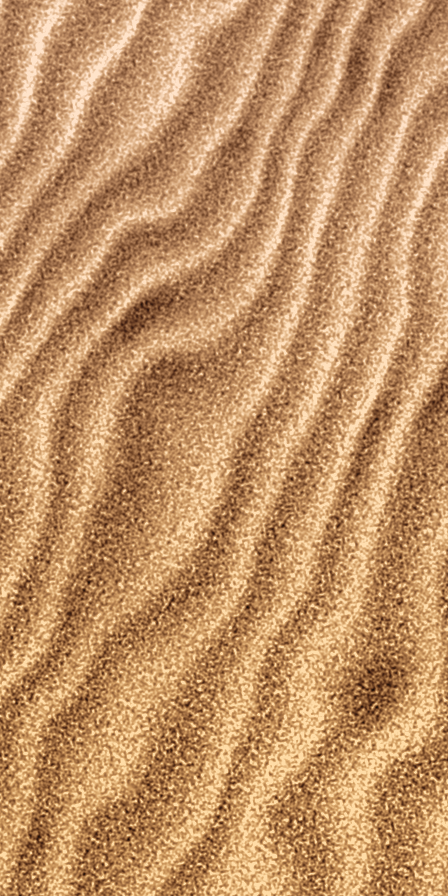
This texture is drawn by a WebGL 1 fragment shader. Its source:

```glsl
precision highp float;
uniform vec2 u_resolution;

// Sand tones from deep shadow to sunlit crest
const vec3 UMBER = vec3(0.31, 0.16, 0.09);
const vec3 BROWN = vec3(0.49, 0.31, 0.18);
const vec3 TAN   = vec3(0.62, 0.43, 0.28);
const vec3 OCHRE = vec3(0.73, 0.53, 0.35);
const vec3 SAND  = vec3(0.83, 0.64, 0.44);
const vec3 CREAM = vec3(0.92, 0.76, 0.58);
const vec3 GLINT = vec3(1.00, 0.88, 0.73);

vec2 hashGradient(vec2 cell) {
  vec3 h = fract(cell.xyx * vec3(0.1031, 0.1030, 0.0973));
  h += dot(h, h.yzx + 33.33);
  return fract((h.xx + h.yz) * h.zy) * 2.0 - 1.0;
}

float gradientNoise(vec2 p) {
  vec2 i = floor(p);
  vec2 f = p - i;
  vec2 w = f * f * f * (f * (f * 6.0 - 15.0) + 10.0);
  float a = dot(hashGradient(i), f);
  float b = dot(hashGradient(i + vec2(1.0, 0.0)), f - vec2(1.0, 0.0));
  float c = dot(hashGradient(i + vec2(0.0, 1.0)), f - vec2(0.0, 1.0));
  float d = dot(hashGradient(i + vec2(1.0, 1.0)), f - vec2(1.0, 1.0));
  return mix(mix(a, b, w.x), mix(c, d, w.x), w.y);
}

vec2 rotate(vec2 p, float angle) {
  float c = cos(angle);
  float s = sin(angle);
  return vec2(c * p.x - s * p.y, s * p.x + c * p.y);
}

float ramp(float lo, float hi, float t) {
  return clamp((t - lo) / (hi - lo), 0.0, 1.0);
}

vec3 sandColour(float tone) {
  vec3 col = UMBER * ramp(0.0, 0.31, tone);
  col = mix(col, BROWN, ramp(0.31, 0.49, tone));
  col = mix(col, TAN, ramp(0.49, 0.62, tone));
  col = mix(col, OCHRE, ramp(0.62, 0.73, tone));
  col = mix(col, SAND, ramp(0.73, 0.83, tone));
  col = mix(col, CREAM, ramp(0.83, 0.92, tone));
  return mix(col, GLINT, ramp(0.92, 1.0, tone));
}

// Slanted ripples that crowd together with distance and wander sideways
float ripplePhase(vec2 p) {
  float depth = p.y - 1.0;
  float across = (p.x - 0.5 - 0.5 * depth) * (6.4 + 1.5 * depth);
  float wander = 1.3 * gradientNoise(p * vec2(2.2, 1.9) + 7.3);
  float wiggle = 0.5 * gradientNoise(p * vec2(5.5, 4.5) + 21.7);
  return across + wander + wiggle;
}

// Gentle sunlit rise, then a quicker fall into shade
float rippleLight(float f, float crest) {
  return smoothstep(0.02, crest, f) * (1.0 - smoothstep(crest, 1.0, f));
}

float grainNoise(vec2 p) {
  float fine = gradientNoise(rotate(p, 0.6) * 137.0);
  float coarse = gradientNoise(rotate(p, 1.9) * 83.0 + 40.0);
  return 0.85 * fine + 0.65 * coarse;
}

void main() {
  vec2 p = gl_FragCoord.xy / u_resolution.x;
  float far = smoothstep(0.2, 1.9, p.y);

  // Ripple relief, fading in and out along its length
  float crest = 0.68;
  float f = fract(ripplePhase(p));
  float light = rippleLight(f, crest);
  float relief = 0.25 + 0.16 * gradientNoise(p * 2.7 + 51.0);
  float offset = (f - crest) / 0.09;
  float crestLine = exp(-offset * offset);
  float crestFade = smoothstep(-0.3, 0.35, gradientNoise(p * 4.0 + 90.0));

  // Broad swells and occasional deep hollows
  float swell = 0.13 * gradientNoise(p * vec2(1.8, 1.5) + 13.0);
  float hollow = smoothstep(0.12, 0.5, gradientNoise(p * vec2(4.2, 5.0) + 63.0));

  float tone = 0.755 + relief * (light - 0.46) + swell;
  tone += 0.13 * far * crestFade * crestLine;
  tone -= 0.17 * hollow * (1.0 - light);

  // Grains look rougher in shade and nearby
  float roughness = mix(0.66, 0.36, far) * mix(1.2, 0.8, light);
  tone += roughness * grainNoise(p);

  // Golden foreground, paler distance
  vec3 tint = mix(vec3(1.0, 0.98, 0.89), vec3(1.0, 1.01, 1.08), far);
  gl_FragColor = vec4(sandColour(tone) * tint, 1.0);
}
```
